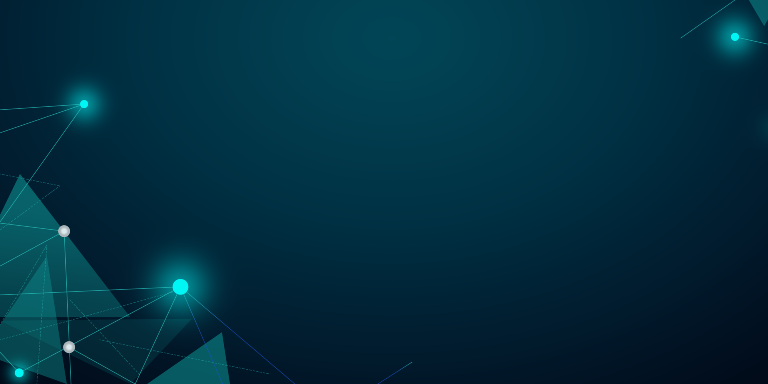
This background is drawn by a WebGL 2 fragment shader. Its source:

```glsl
#version 300 es
precision highp float;
// Dark teal gradient with a glowing network of nodes, lines and glassy triangles.
uniform vec2 u_resolution;
out vec4 outColor;

// Backdrop
const vec2 LIGHT_CENTER = vec2(1.02, 0.90);
const vec2 LIGHT_SCALE = vec2(0.72, 1.0);
const vec3 LIGHT = vec3(0.005, 0.275, 0.340);
const vec3 MIDDLE = vec3(0.0, 0.175, 0.250);
const vec3 DEEP = vec3(0.004, 0.095, 0.165);
const vec3 EDGE = vec3(0.002, 0.035, 0.090);

// Network
const vec3 CYAN = vec3(0.0, 0.96, 0.96);
const vec3 LINE_TEAL = vec3(0.16, 0.78, 0.76);
const vec3 LINE_BLUE = vec3(0.10, 0.32, 0.80);
const vec3 GLASS = vec3(0.05, 0.58, 0.58);
const vec3 PEARL = vec3(0.86, 0.91, 0.93);
const float LINE_HALF_WIDTH = 0.0007;
const float DASH_RATE = 110.0;

// Nodes: position, radius, glow radius
const vec4 NODES[4] = vec4[4](
  vec4(0.219, 0.729, 0.0105, 0.075), vec4(0.470, 0.253, 0.0205, 0.120),
  vec4(0.050, 0.029, 0.0115, 0.045), vec4(1.914, 0.904, 0.0105, 0.080));
const vec2 PEARLS[2] = vec2[2](vec2(0.167, 0.398), vec2(0.180, 0.096));

// Segments: start, end
const vec4 SOLID[12] = vec4[12](
  vec4(0.219, 0.729, 0.0, 0.714), vec4(0.219, 0.729, 0.0, 0.654),
  vec4(0.219, 0.729, 0.0, 0.422), vec4(0.167, 0.398, 0.0, 0.419),
  vec4(0.167, 0.398, 0.0, 0.307), vec4(0.167, 0.398, 0.185, 0.0),
  vec4(0.470, 0.253, 0.0, 0.232), vec4(0.470, 0.253, 0.050, 0.029),
  vec4(0.470, 0.253, 0.352, 0.0), vec4(0.180, 0.096, 0.352, 0.0),
  vec4(0.050, 0.029, 0.0, 0.083), vec4(1.914, 0.904, 2.0, 0.885));
const vec4 FADING[4] = vec4[4](
  vec4(0.470, 0.253, 0.580, 0.0), vec4(0.470, 0.253, 0.768, 0.0),
  vec4(1.073, 0.057, 0.984, 0.0), vec4(1.914, 1.0, 1.773, 0.901));
const vec4 DASHED[7] = vec4[7](
  vec4(0.0, 0.547, 0.156, 0.516), vec4(0.156, 0.516, 0.0, 0.401),
  vec4(0.122, 0.362, 0.096, 0.0), vec4(0.0, 0.115, 0.469, 0.245),
  vec4(0.182, 0.219, 0.365, 0.023), vec4(0.260, 0.115, 0.703, 0.026),
  vec4(0.0, 0.154, 0.122, 0.362));

float pixel;

float cover(float d) {
  return 1.0 - smoothstep(-0.5 * pixel, 0.5 * pixel, d);
}

// Distance to a segment and position along it
vec2 segment(vec2 p, vec4 s) {
  vec2 a = p - s.xy, b = s.zw - s.xy;
  float t = clamp(dot(a, b) / dot(b, b), 0.0, 1.0);
  return vec2(length(a - b * t), t);
}

float stroke(float d) {
  return cover(d - max(LINE_HALF_WIDTH, 0.3 * pixel));
}

// Signed distance to the line through a and b, positive on its left
float side(vec2 p, vec2 a, vec2 b) {
  vec2 e = normalize(b - a);
  return dot(p - a, vec2(-e.y, e.x));
}

// Clockwise triangle coverage
float triangle(vec2 p, vec2 a, vec2 b, vec2 c) {
  return cover(max(side(p, a, b), max(side(p, b, c), side(p, c, a))));
}

vec3 backdrop(vec2 p) {
  float d = length((p - LIGHT_CENTER) * LIGHT_SCALE);
  vec3 col = mix(LIGHT, MIDDLE, smoothstep(-0.1, 0.68, d));
  col = mix(col, DEEP, smoothstep(0.45, 0.95, d));
  return mix(col, EDGE, smoothstep(0.80, 1.22, d));
}

void main() {
  vec2 p = gl_FragCoord.xy / u_resolution * vec2(2.0, 1.0);
  pixel = 1.0 / u_resolution.y;
  vec3 col = backdrop(p);

  // Glassy triangles
  float big = triangle(p, vec2(0.052, 0.547), vec2(0.339, 0.174), vec2(-0.13, 0.174));
  float tall = triangle(p, vec2(0.122, 0.333), vec2(0.174, 0.0), vec2(-0.05, 0.08));
  float low = triangle(p, vec2(0.0, 0.165), vec2(0.500, 0.170), vec2(0.340, 0.0));
  float small = triangle(p, vec2(0.578, 0.135), vec2(0.599, 0.0), vec2(0.383, 0.0));
  float corner = triangle(p, vec2(1.95, 1.0), vec2(2.04, 1.02), vec2(1.99, 0.932));
  col = mix(col, GLASS, big * mix(0.34, 0.58, smoothstep(0.15, 0.5, p.y)));
  col = mix(col, GLASS, tall * 0.42);
  col = mix(col, GLASS, low * 0.16);
  col = mix(col, GLASS, small * 0.55);
  col = mix(col, GLASS, corner * 0.50);

  // Halos
  for (int i = 0; i < 4; i++) {
    float r = length(p - NODES[i].xy) / NODES[i].w;
    col = mix(col, CYAN, 0.50 * exp(-2.6 * r * r));
  }
  col = mix(col, CYAN, 0.10 * exp(-500.0 * dot(p - vec2(2.02, 0.667), p - vec2(2.02, 0.667))));

  // Lines
  for (int i = 0; i < 7; i++) {
    vec2 s = segment(p, DASHED[i]);
    float along = s.y * length(DASHED[i].zw - DASHED[i].xy);
    float dash = smoothstep(0.2, 0.4, abs(fract(along * DASH_RATE) - 0.5) * 2.0);
    col = mix(col, LINE_TEAL, 0.40 * dash * stroke(s.x));
  }
  for (int i = 0; i < 12; i++)
    col = mix(col, LINE_TEAL, 0.75 * stroke(segment(p, SOLID[i]).x));
  for (int i = 0; i < 4; i++) {
    vec2 s = segment(p, FADING[i]);
    vec3 tint = i == 3 ? LINE_TEAL : mix(LINE_TEAL, LINE_BLUE, smoothstep(0.0, 0.5, s.y));
    col = mix(col, tint, 0.70 * stroke(s.x));
  }

  // Nodes
  for (int i = 0; i < 4; i++)
    col = mix(col, CYAN, cover(length(p - NODES[i].xy) - NODES[i].z));
  for (int i = 0; i < 2; i++) {
    float r = length(p - PEARLS[i]);
    vec3 tint = mix(PEARL, PEARL * 0.78, smoothstep(0.004, 0.012, r));
    col = mix(col, tint, cover(r - 0.0155));
  }
  outColor = vec4(col, 1.0);
}
```
